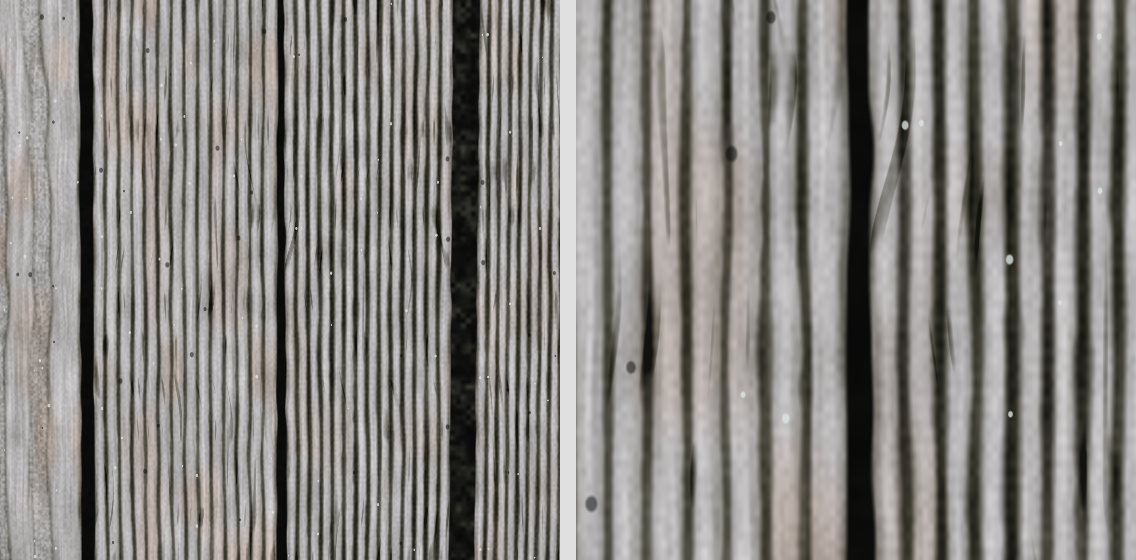
Left: the whole. Right: its middle third, enlarged.
Give the GLSL for this texture, as a Shadertoy shader.

```glsl
// Weathered grey decking: four upright boards with ridges, parted by dark gaps.

float hash(vec2 p) {
    return fract(sin(dot(p, vec2(127.1, 311.7))) * 43758.5453);
}

float noise(vec2 p) {
    vec2 i = floor(p), f = fract(p);
    f = f * f * (3.0 - 2.0 * f);
    return mix(mix(hash(i), hash(i + vec2(1, 0)), f.x),
               mix(hash(i + vec2(0, 1)), hash(i + vec2(1, 1)), f.x), f.y);
}

// Light level to wood colour; the dark tones lean to olive.
vec3 woodTone(float light) {
    light = clamp(light, 0.0, 1.1);
    float shade = max(1.0 - light, 0.0);
    return mix(vec3(0.07, 0.07, 0.06), vec3(0.79, 0.78, 0.785), light)
         - vec3(0.0, 0.03, 0.2) * light * shade * shade;
}

// Round flecks scattered on a jittered grid.
float flecks(vec2 p, float cells, float rarity, float seed) {
    vec2 g = p * cells, id = floor(g);
    vec2 centre = 0.3 + 0.4 * vec2(hash(id + seed), hash(id + seed + 9.0));
    float radius = 0.08 + 0.17 * hash(id + seed + 5.0);
    float dist = length((fract(g) - centre) * vec2(1.0, 0.75));
    return step(rarity, hash(id + seed + 3.0)) * (1.0 - smoothstep(radius * 0.5, radius, dist));
}

// Two broad flat channels, with a shaded line on each side.
float broadChannels(float side, vec2 p) {
    float d = abs(side);
    float channel = 1.0 - smoothstep(0.18, 0.24, d);
    float lip = exp(-pow((d - 0.21) / 0.05, 2.0)) * (side > 0.0 ? 0.26 : 0.13);
    float grit = noise(p * vec2(260.0, 230.0)) - 0.5;
    float rings = noise(vec2(p.x * 230.0 + 3.0 * noise(p * 9.0), p.y * 7.0)) - 0.5;
    return 0.89 - 0.07 * channel - lip + mix(rings * 0.12, grit * 0.22, channel);
}

// Narrow ridges: rounded crowns between soft dark grooves.
float narrowRidges(float side, float id, float halfWidth, float depth, vec2 p) {
    float wear = noise(vec2(id * 7.3, p.y * 9.0));
    float fray = noise(vec2(id * 3.1, p.y * 55.0)) - 0.5;
    float w = halfWidth * (0.8 + 0.4 * wear + 0.35 * fray);
    float groove = 1.0 - smoothstep(w * 0.25, w * 1.75, abs(side + 0.025 * fray));
    float crown = cos(6.2832 * (side - 0.45));
    return 0.85 + 0.09 * crown - groove * depth * (0.75 + 0.4 * wear);
}

void mainImage(out vec4 fragColor, in vec2 fragCoord) {
    vec2 uv = fragCoord / iResolution.xy;
    float soft = max(0.0018, 1.0 / iResolution.x);

    // Left edge at bottom and top, then right edge at bottom and top.
    vec4 edges[4] = vec4[4](vec4(-0.162, -0.168, 0.146, 0.141),
                            vec4(0.169, 0.165, 0.494, 0.496),
                            vec4(0.512, 0.507, 0.802, 0.809),
                            vec4(0.847, 0.857, 1.145, 1.155));
    // Ridge count, groove half width in ridges, groove depth.
    vec3 profile[4] = vec3[4](vec3(4, 0.2, 0.1), vec3(14, 0.13, 0.5),
                              vec3(14, 0.18, 0.6), vec3(16, 0.19, 0.56));

    // Gaps: near black, with faint debris in the wide one.
    float debris = noise(uv * 110.0) * noise(uv * 45.0 + 7.0);
    float wideGap = smoothstep(0.75, 0.8, uv.x);
    vec3 col = vec3(0.035, 0.035, 0.033) + vec3(0.22, 0.22, 0.19) * debris * mix(0.12, 1.0, wideGap);

    for (int i = 0; i < 4; i++) {
        float seed = float(i) * 17.0;
        float count = profile[i].x;
        float left = mix(edges[i].x, edges[i].y, uv.y);
        float right = mix(edges[i].z, edges[i].w, uv.y);
        vec2 p = uv + vec2(seed, 0.0);

        // Chipped board outline
        float chipL = 0.003 * (noise(vec2(seed, uv.y * 26.0)) - 0.5);
        float chipR = 0.003 * (noise(vec2(seed + 8.0, uv.y * 20.0)) - 0.5);
        float inset = min(uv.x - left - chipL, right + chipR - uv.x);
        float cover = smoothstep(-soft, soft, inset);

        // Position across the ridges, wandering slowly along the grain
        float across = (uv.x - left) / (right - left) * count;
        across += 0.22 * (noise(vec2(floor(across * 0.5) * 0.0 + seed, uv.y * 5.0)) - 0.5);
        across += 0.16 * (noise(vec2(across * 0.7 + seed, uv.y * 11.0)) - 0.5);
        float id = round(across);
        float side = across - id;
        if (id < 0.5 || id > count - 0.5) side = 0.5 * sign(side);

        float light = i == 0 ? broadChannels(side, p)
                             : narrowRidges(side, id + seed, profile[i].y, profile[i].z, p);

        // Grain streaks, mottling, grit and fine cracks
        light += 0.15 * (noise(vec2(uv.x * 300.0 + 2.0 * noise(p * 12.0), uv.y * 9.0 + seed)) - 0.5);
        light += 0.12 * (noise(p * vec2(60.0, 22.0)) - 0.5);
        light += 0.10 * (noise(p * vec2(290.0, 210.0)) - 0.5);
        light += 0.07 * (noise(p * 5.0) - 0.5);
        float crack = noise(vec2(uv.x * 170.0 + 5.0 * noise(p * 8.0), uv.y * 13.0 + seed));
        light -= 0.3 * smoothstep(0.8, 0.97, crack) * (i == 0 ? 0.2 : 1.0);

        // Rounded, splintered edges
        float splinter = noise(vec2(uv.x * 220.0, uv.y * 24.0 + seed));
        light -= (0.15 + 0.5 * splinter) * (1.0 - smoothstep(0.0, 0.009, inset));

        // Brown stains, dark knots and pale flecks
        vec3 wood = woodTone(light);
        float stain = smoothstep(0.45, 0.9, noise(p * vec2(26.0, 9.0))) * (i < 2 ? 1.0 : 0.5);
        wood *= mix(vec3(1.0), vec3(1.0, 0.95, 0.91), stain);
        wood *= 1.0 - 0.5 * flecks(p, 48.0, 0.965, 2.0);
        wood = mix(wood, vec3(0.86, 0.9, 0.9), 0.8 * flecks(p, 75.0, 0.975, 6.0));
        col = mix(col, wood, cover);
    }
    fragColor = vec4(clamp(col, 0.0, 1.0), 1.0);
}
```
